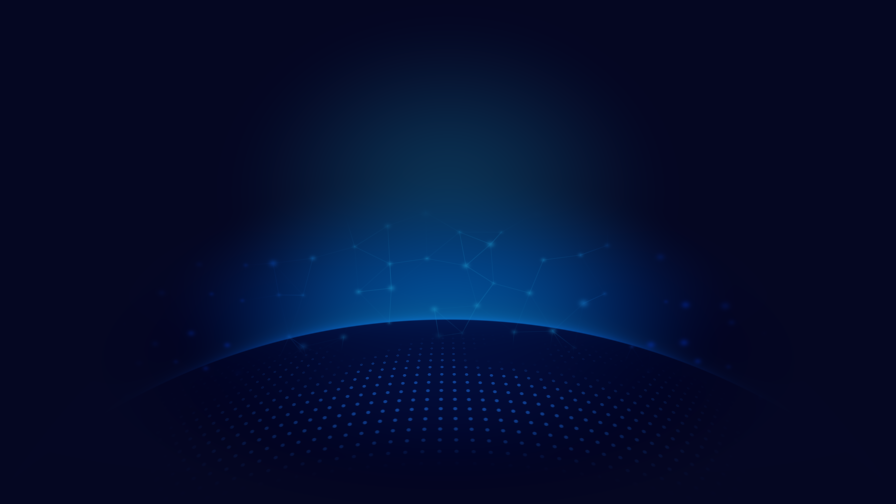
Give the GLSL for this background, as a Shadertoy shader.

```glsl
// A dark planet rises under a blue and teal night glow, with a web of nodes above it.
// Soft ellipses build the light, a large circle cuts the horizon, a jittered cell
// grid places the linked nodes, and a foreshortened grid dots the surface.

const vec3 BASE = vec3(0.018, 0.026, 0.135);
const vec3 SHADE = vec3(0.002, 0.004, 0.115);
const vec3 HAZE = vec3(0.040, 0.190, 0.320);
const vec3 DEEP_BLUE = vec3(0.000, 0.030, 0.250);
const vec3 BLUE = vec3(0.004, 0.280, 0.560);
const vec3 RIM = vec3(0.050, 0.420, 0.590);
const vec3 RIM_EDGE = vec3(0.000, 0.090, 0.300);
const vec3 SURFACE = vec3(0.008, 0.045, 0.220);
const vec3 SURFACE_LIT = vec3(0.010, 0.120, 0.360);
const vec3 DOT = vec3(0.080, 0.330, 0.720);
const vec3 NODE = vec3(0.080, 0.520, 0.740);
const vec3 NODE_FAR = vec3(0.010, 0.140, 0.550);

const float HORIZON = 0.366;        // height of the planet's top
const float PLANET_RADIUS = 1.33;
const float NODE_CELL = 0.075;
const float LINK_REACH = 1.35;      // longest link, in cells
const float ROW_DENSITY = 44.0;

vec2 hash2(vec2 c) {
    vec2 q = vec2(dot(c, vec2(127.1, 311.7)), dot(c, vec2(269.5, 183.3)));
    return fract(sin(q) * 43758.5);
}

// Soft ellipse: 1 at its centre, 0 at its border.
float pool(vec2 p, vec2 centre, vec2 radii) {
    return smoothstep(1.0, 0.0, length((p - centre) / radii));
}

vec2 nodeAt(vec2 cell) {
    return cell + 0.12 + 0.76 * hash2(cell);
}

float link(vec2 q, vec2 a, vec2 b, float width) {
    vec2 ab = b - a;
    float t = clamp(dot(q - a, ab) / dot(ab, ab), 0.0, 1.0);
    float line = smoothstep(width, 0.0, length(q - a - t * ab));
    return line * smoothstep(LINK_REACH, 0.6, length(ab));
}

// x: glow of the nodes, y: strength of the links.
vec2 network(vec2 p, float pixel) {
    vec2 q = p / NODE_CELL;
    vec2 cell = floor(q);
    float width = max(0.0022, 1.2 * pixel) / NODE_CELL;
    vec2 nodes[9];
    vec2 web = vec2(0.0);
    for (int i = 0; i < 9; i++) {
        vec2 id = cell + vec2(i % 3 - 1, i / 3 - 1);
        nodes[i] = nodeAt(id);
        float power = hash2(id + 41.0).x;
        float r = length((q - nodes[i]) * vec2(0.9, 1.1)) * NODE_CELL;
        float size = mix(0.004, 0.0085, power * power);
        web.x += exp(-r * r / (size * size)) * mix(0.3, 0.9, power);
    }
    for (int i = 0; i < 9; i++) {
        if (i != 4) web.y += link(q, nodes[4], nodes[i], width);
    }
    // Links that cut a corner of this cell.
    for (int i = 1; i < 8; i += 6) {
        web.y += link(q, nodes[i], nodes[3], width);
        web.y += link(q, nodes[i], nodes[5], width);
    }
    return min(web, 1.0);
}

// Rows widen and columns spread with the depth below the horizon.
float surfaceDots(vec2 p) {
    float depth = max(HORIZON - p.y - 0.4 * p.x * p.x / PLANET_RADIUS, 0.0);
    float row = sqrt(depth) * ROW_DENSITY;
    float rowRoot = (floor(row) + 0.5) / ROW_DENSITY;
    float rowDepth = rowRoot * rowRoot;
    float spacing = 0.018 + 0.061 * rowDepth;
    vec2 offset = vec2((fract(p.x / spacing) - 0.5) * spacing,
                       (fract(row) - 0.5) * 2.0 * rowRoot / ROW_DENSITY);
    float size = mix(0.6, 1.0, smoothstep(0.02, 0.2, rowDepth));
    float dots = smoothstep(1.35, 0.35, length(offset / vec2(0.0046, 0.0036)) / size);
    float patches = sin(11.0 * p.x + 1.5) + sin(9.0 * p.x - 34.0 * depth)
                  + 0.7 * sin(23.0 * p.x + 41.0 * depth);
    float land = mix(smoothstep(-0.7, 0.5, patches), 1.0, smoothstep(0.07, 0.14, depth));
    float fade = smoothstep(0.02, 0.12, depth) * smoothstep(0.30, 0.17, depth);
    return dots * land * fade * smoothstep(0.60, 0.08, abs(p.x));
}

void mainImage(out vec4 fragColor, in vec2 fragCoord) {
    float pixel = 1.0 / iResolution.y;
    vec2 p = (fragCoord - vec2(0.5 * iResolution.x, 0.0)) * pixel;
    float side = abs(p.x);
    float height = length(p - vec2(0.0, HORIZON - PLANET_RADIUS)) - PLANET_RADIUS;
    float above = max(height, 0.0);

    float shade = smoothstep(1.0, 0.5, length((p - vec2(0.0, 0.28)) / vec2(0.72, 0.30)));
    vec3 backdrop = mix(BASE, SHADE, shade);

    // Sky glow, widest layer first, then the rim of light.
    vec3 sky = mix(backdrop, DEEP_BLUE, pool(p, vec2(0.0, 0.38), vec2(0.66, 0.25)));
    sky = mix(sky, HAZE, pool(p, vec2(0.0, 0.62), vec2(0.47, 0.38)));
    sky = mix(sky, BLUE, pool(p, vec2(0.0, 0.40), vec2(0.58, 0.27)));
    sky = mix(sky, RIM, 0.65 * exp(-above / 0.03 - p.x * p.x / 0.11));
    sky += RIM_EDGE * exp(-above / 0.008) * smoothstep(0.68, 0.25, side) * 0.6;

    // Planet surface.
    vec3 ground = mix(backdrop, SURFACE, pool(p, vec2(0.0, 0.25), vec2(0.58, 0.25)));
    ground = mix(ground, SURFACE_LIT, 0.7 * exp(min(height, 0.0) / 0.05 - p.x * p.x / 0.10));
    ground = mix(ground, DOT, 0.75 * surfaceDots(p));

    vec3 color = mix(ground, sky, smoothstep(-pixel, pixel, height));

    // Node web in a band that follows the horizon.
    vec2 web = network(p, pixel);
    float band = smoothstep(-0.05, 0.01, height) * smoothstep(0.23, 0.13, height);
    vec3 nodeColor = mix(NODE, NODE_FAR, smoothstep(0.15, 0.45, side));
    color = mix(color, nodeColor, 0.75 * web.x * band * smoothstep(0.66, 0.40, side));
    color = mix(color, nodeColor, 0.22 * web.y * band * smoothstep(0.44, 0.22, side));

    fragColor = vec4(color, 1.0);
}
```
